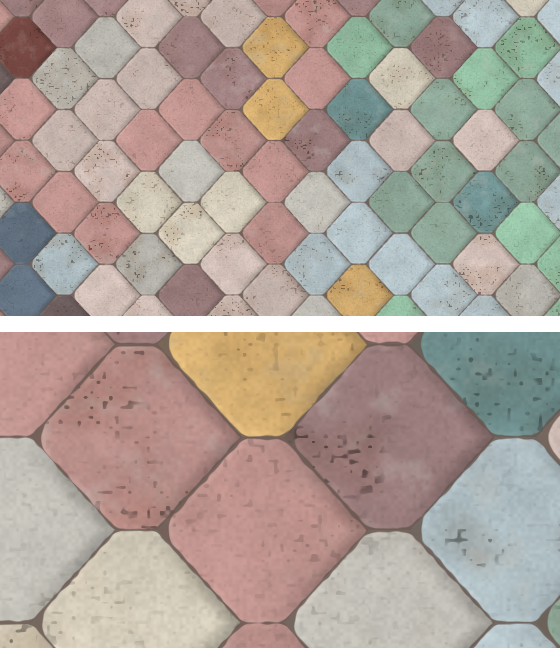
Top, the full canvas; bottom, a detail of the centre.
A WebGL 1 fragment shader for this texture:

```glsl
precision highp float;
// Weathered pastel clay tiles: staggered, clipped diamonds with rounded left corners.

uniform vec2 u_resolution;

// Layout, in canvas heights
const vec2 PITCH = vec2(0.2664, 0.1958);    // distance between tiles in a row and column
const vec2 ORIGIN = vec2(0.6019, 0.8495);   // centre of one tile
const float HALF_FLAT = 0.022;              // half length of the flat top and bottom
const float LEFT_ROUND = 0.025;
const float FLAT_ROUND = 0.006;
const float HALF_GAP = 0.0016;
const float WOBBLE = 0.0022;                // roughness of the edges
const float JITTER = 0.0018;                // misplacement of each tile

// Surface
const float MOTTLE = 0.15;
const float GRAIN = 0.07;
const float SHADE = 0.20;
const float OCHRE_SHARE = 0.05;

// Palette
const vec3 BLUSH = vec3(0.80, 0.73, 0.70);
const vec3 STONE = vec3(0.74, 0.73, 0.70);
const vec3 CREAM = vec3(0.82, 0.79, 0.72);
const vec3 ROSE = vec3(0.74, 0.57, 0.55);
const vec3 MAUVE = vec3(0.62, 0.50, 0.50);
const vec3 UMBER = vec3(0.44, 0.38, 0.38);
const vec3 BRICK = vec3(0.46, 0.28, 0.26);
const vec3 PALE_BLUE = vec3(0.69, 0.75, 0.77);
const vec3 MINT = vec3(0.58, 0.75, 0.64);
const vec3 SAGE = vec3(0.56, 0.66, 0.60);
const vec3 TEAL = vec3(0.44, 0.57, 0.57);
const vec3 SLATE = vec3(0.39, 0.45, 0.51);
const vec3 OCHRE = vec3(0.84, 0.69, 0.45);
const vec3 GROOVE = vec3(0.40, 0.34, 0.31);

float hash(vec2 p) {
  vec3 q = fract(p.xyx * 0.1031);
  q += dot(q, q.yzx + 33.33);
  return fract((q.x + q.y) * q.z);
}

float noise(vec2 p) {
  vec2 i = floor(p), f = fract(p);
  f = f * f * (3.0 - 2.0 * f);
  return mix(mix(hash(i), hash(i + vec2(1.0, 0.0)), f.x),
             mix(hash(i + vec2(0.0, 1.0)), hash(i + 1.0), f.x), f.y);
}

float fbm(vec2 p) {
  float sum = 0.0, gain = 0.5;
  for (int i = 0; i < 4; i++) {
    sum += gain * noise(p);
    p = p * 2.07 + 17.3;
    gain *= 0.5;
  }
  return sum;
}

// Intersection of two half planes with a rounded corner
float roundMax(float a, float b, float r) {
  vec2 q = vec2(a, b) + r;
  return min(max(q.x, q.y), 0.0) + length(max(q, 0.0)) - r;
}

// Signed distance to one tile; rounding can be switched off to find the cell
float tileDistance(vec2 p, float rounding) {
  vec2 h = 0.5 * PITCH;
  vec2 n = normalize(vec2(h.y, h.x - 2.0 * HALF_FLAT));
  float reach = n.x * (h.x - HALF_FLAT);
  float right = dot(vec2(p.x, abs(p.y)), n) - reach;
  float left = roundMax(dot(p, vec2(-n.x, n.y)) - reach,
                        dot(p, -n) - reach, LEFT_ROUND * rounding);
  return roundMax(max(left, right), abs(p.y) - h.y, FLAT_ROUND * rounding);
}

vec3 warmClay(float t) {
  return t < 0.32 ? BLUSH : t < 0.45 ? STONE : t < 0.53 ? CREAM :
         t < 0.72 ? ROSE : t < 0.87 ? MAUVE : t < 0.94 ? UMBER : BRICK;
}

vec3 coolClay(float t) {
  return t < 0.15 ? CREAM : t < 0.38 ? PALE_BLUE : t < 0.60 ? MINT :
         t < 0.70 ? SAGE : t < 0.81 ? TEAL : t < 0.93 ? SLATE : UMBER;
}

// Warm clays gather at the left, cool ones at the right and lower left
vec3 clayColor(vec2 c, vec2 id) {
  float pick = hash(id + 41.7);
  float corner = (1.0 - smoothstep(0.15, 0.4, c.x)) * (1.0 - smoothstep(0.2, 0.4, c.y));
  float cool = max(0.82 * smoothstep(0.9, 1.2, c.x), 0.75 * corner);
  float deepWarm = (1.0 - smoothstep(0.1, 0.8, c.x)) * smoothstep(0.35, 0.8, c.y);
  float band = smoothstep(1.2, 1.5, c.x) * (1.0 - smoothstep(0.15, 0.3, abs(c.y - 0.45)));
  vec3 warm = warmClay(mix(0.8 * pick, 0.3 + 0.7 * pick, deepWarm));
  vec3 chill = coolClay(mix(0.8 * pick, 0.3 + 0.7 * pick, max(corner, band)));
  vec3 clay = hash(id + 8.3) < cool ? chill : warm;
  clay = hash(id + 73.1) < OCHRE_SHARE ? OCHRE : clay;
  return clay * (0.95 + 0.1 * hash(id + 5.9));
}

void main() {
  vec2 p = gl_FragCoord.xy / u_resolution.y;
  float aa = 1.0 / u_resolution.y;

  // Choose between the two interleaved grids
  vec2 q = (p - ORIGIN) / PITCH;
  vec2 cellA = floor(q + 0.5), cellB = floor(q) + 0.5;
  float dA = tileDistance((q - cellA) * PITCH, 0.0);
  float dB = tileDistance((q - cellB) * PITCH, 0.0);
  vec2 cell = dA < dB ? cellA : cellB;
  vec2 id = cell * 2.0 + 60.0;
  vec2 local = (q - cell) * PITCH;
  local += JITTER * (vec2(hash(id + 2.1), hash(id + 6.4)) - 0.5);
  float d = tileDistance(local, 1.0) + WOBBLE * (noise(p * 110.0) - 0.5);

  // Mottled clay with fine grain
  vec2 s = local + id * 3.7;
  float wear = hash(id + 19.2);
  vec3 color = clayColor(cell * PITCH + ORIGIN, id);
  color *= 1.0 + MOTTLE * (fbm(s * 22.0) - 0.47) + GRAIN * (noise(s * 260.0) - 0.5);

  // Chalky bloom, brown stains and clustered pits
  float bloom = smoothstep(0.50, 0.72, fbm(s * 30.0 + 9.0));
  color = mix(color, STONE, bloom * 0.3 * wear);
  float cluster = smoothstep(0.42, 0.68, fbm(s * 16.0 + 31.0));
  color = mix(color, color * vec3(0.88, 0.82, 0.77), cluster * wear * 0.5);
  float pits = smoothstep(0.74, 0.90, noise(s * vec2(150.0, 190.0)));
  color *= 1.0 - pits * (0.05 + 0.35 * cluster * wear);

  // Overlap shadow at the right and a worn pale rim at the left
  float side = smoothstep(-0.02, 0.09, local.x);
  color *= 1.0 - SHADE * side * smoothstep(-0.022, 0.0, d);
  float rim = smoothstep(-0.009, -0.004, d) * (1.0 - side);
  color += 0.05 * rim * noise(p * 90.0);

  float gap = smoothstep(-aa, aa, d + HALF_GAP);
  gl_FragColor = vec4(mix(color, GROOVE, gap * 0.85), 1.0);
}
```
